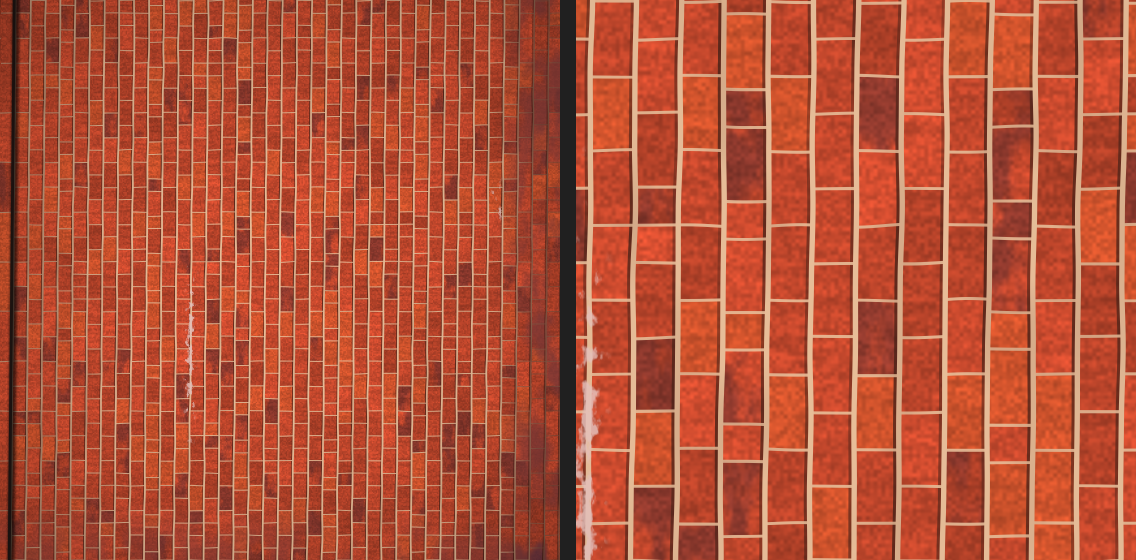
Left: the whole. Right: its middle third, enlarged.
This texture is drawn by a Shadertoy shader. Its source:

```glsl
// Weathered red brick wall with its courses standing upright as narrow columns.
// Each column is a running bond; every sixth alternates long and half bricks.
// Hashes tint the bricks, noise adds grain, stains and soot; a dark pipe runs at left.

const float COLUMNS = 37.8;        // columns across the canvas
const float BRICK_LENGTH = 0.0444; // height of one full brick
const float LEAN = 0.009;          // sideways drift of the columns from foot to top
const vec3 BRICK_RED = vec3(0.75, 0.275, 0.17);
const vec3 BRICK_ORANGE = vec3(0.81, 0.33, 0.17);
const vec3 BRICK_DARK = vec3(0.48, 0.20, 0.17);
const vec3 BRICK_PURPLE = vec3(0.50, 0.23, 0.23);
const vec3 MORTAR_LIGHT = vec3(0.88, 0.72, 0.58);
const vec3 MORTAR_DIRTY = vec3(0.42, 0.25, 0.19);
const vec3 SHADOW = vec3(0.28, 0.13, 0.09);
const vec3 SALT = vec3(0.88, 0.74, 0.72);

float hash(vec2 p) {
    vec3 q = fract(p.xyx * 0.1031);
    q += dot(q, q.yzx + 33.33);
    return fract((q.x + q.y) * q.z);
}

float noise(vec2 p) {
    vec2 cell = floor(p), f = fract(p);
    f = f * f * (3.0 - 2.0 * f);
    float low = mix(hash(cell), hash(cell + vec2(1, 0)), f.x);
    float high = mix(hash(cell + vec2(0, 1)), hash(cell + vec2(1, 1)), f.x);
    return mix(low, high, f.y);
}

float fbm(vec2 p) {
    float sum = 0.0, gain = 0.5;
    for (int i = 0; i < 4; i++) {
        sum += gain * noise(p);
        p = p * 2.03 + 17.0;
        gain *= 0.5;
    }
    return sum;
}

// Coverage of a band of the given half width, smoothed over one pixel
float band(float dist, float halfWidth, float pixel) {
    return clamp(0.5 + (halfWidth - abs(dist)) / pixel, 0.0, 1.0);
}

// Column of alternating long and half bricks: (brick number, joint distance)
vec2 mixedColumn(float y) {
    float t = (y - 0.547) / (1.5 * BRICK_LENGTH), f = fract(t);
    float dist = min(min(f, 1.0 - f), abs(f - 0.6667));
    return vec2(2.0 * floor(t) + step(0.6667, f), dist * 1.5 * BRICK_LENGTH);
}

// Staggered column of full bricks, a few of them cut in two
vec2 plainColumn(float column, float y, float brickLength) {
    float t = (y - 0.488) / brickLength + 0.5 * mod(column, 2.0);
    float f = fract(t), number = floor(t), dist = min(f, 1.0 - f);
    if (hash(vec2(column + 91.0, number + 57.0)) < 0.06) {
        dist = min(dist, abs(f - 0.5));
        number += 0.5 * step(0.5, f);
    }
    return vec2(number, dist * brickLength);
}

// Fired clay: a tint per brick, streaks across it and fine grain
vec3 brickColor(vec2 id, vec2 p, float isMixed) {
    float tint = hash(id + 211.0), kind = hash(id * 1.7 + 373.0);
    vec3 color = BRICK_RED * mix(0.88, 1.08, tint);
    color = mix(color, BRICK_ORANGE, step(0.87 - 0.27 * isMixed, kind) * 0.8);
    float burnt = step(kind, 0.12) * smoothstep(0.25, 0.6, fbm(p * vec2(70, 35) + id));
    color = mix(color, BRICK_DARK, 0.8 * burnt);
    color *= 0.92 + 0.16 * noise(p * vec2(40, 260) + 19.0 * id);
    return color * (0.88 + 0.24 * noise(p * 430.0));
}

void mainImage(out vec4 fragColor, in vec2 fragCoord) {
    vec2 uv = fragCoord / iResolution.xy;
    float pixel = 1.0 / iResolution.y;

    // Lean the columns and let their joints waver slightly
    vec2 p = uv;
    p.x -= LEAN * (uv.y - 0.5);
    vec2 waver = vec2(noise(uv * vec2(38, 24)), noise(uv * 30.0 + 50.0)) - 0.5;
    vec2 wall = p + waver * vec2(0.0014, 0.002);
    float across = (wall.x - 0.5) * COLUMNS;
    float column = floor(across);
    float side = (across - floor(across + 0.5)) / COLUMNS;
    float isMixed = 1.0 - step(0.5, abs(mod(column, 6.0) - 3.0));

    // The strip beyond the pipe has longer bricks
    float leftStrip = step(p.x, 0.021);
    float brickLength = BRICK_LENGTH * (1.0 + leftStrip);
    vec2 brick = isMixed > 0.5 ? mixedColumn(wall.y) : plainColumn(column, wall.y, brickLength);
    vec3 color = brickColor(vec2(column, brick.x) + 60.0, uv, isMixed);

    // Purple soot gathers at the right edge and along the foot
    float grime = smoothstep(0.87, 0.97, uv.x);
    float soot = 0.75 * grime + 0.5 * smoothstep(0.12, 0.0, uv.y);
    color = mix(color, BRICK_PURPLE, soot * smoothstep(0.3, 0.65, fbm(uv * vec2(24, 15))));

    // Mortar with a shaded brick edge beside each upright joint
    float wear = noise(uv * vec2(38, 17) + 80.0);
    float dirt = clamp(0.85 * grime + 0.35 * smoothstep(0.3, 0.0, uv.x) + 0.3 * (wear - 0.5), 0.0, 0.9);
    vec3 mortar = mix(MORTAR_LIGHT, MORTAR_DIRTY, dirt);
    color = mix(color, SHADOW, band(side + 0.0022, 0.0012, pixel) * mix(0.35, 0.85, wear));
    color = mix(color, mortar, band(brick.y, 0.0009, pixel) * (0.9 - 0.3 * grime));
    color = mix(color, mortar, band(side, mix(0.0016, 0.0010, grime), pixel) * (1.0 - leftStrip));

    // Salt trails: a long one left of the centre, a small one at right
    float trail = smoothstep(0.016, 0.0, abs(p.x - 0.341)) * smoothstep(0.26, 0.0, abs(uv.y - 0.38));
    trail += 0.8 * smoothstep(0.03, 0.0, length((uv - vec2(0.89, 0.64)) * vec2(1.4, 0.5)));
    color = mix(color, SALT, 0.85 * smoothstep(0.68, 0.86, fbm(uv * vec2(150, 90)) + 0.3 * trail) * min(trail * 2.0, 1.0));

    // Pipe and its soft shadow, then darkening towards the canvas edges
    color *= 1.0 - 0.6 * smoothstep(0.011, 0.002, abs(p.x - 0.024));
    color = mix(color, vec3(0.12, 0.08, 0.07), band(p.x - 0.021, 0.0026, pixel));
    vec2 fromCentre = uv - vec2(0.5, 0.47);
    color *= 1.03 - 0.5 * dot(fromCentre, fromCentre);
    fragColor = vec4(color, 1.0);
}
```
